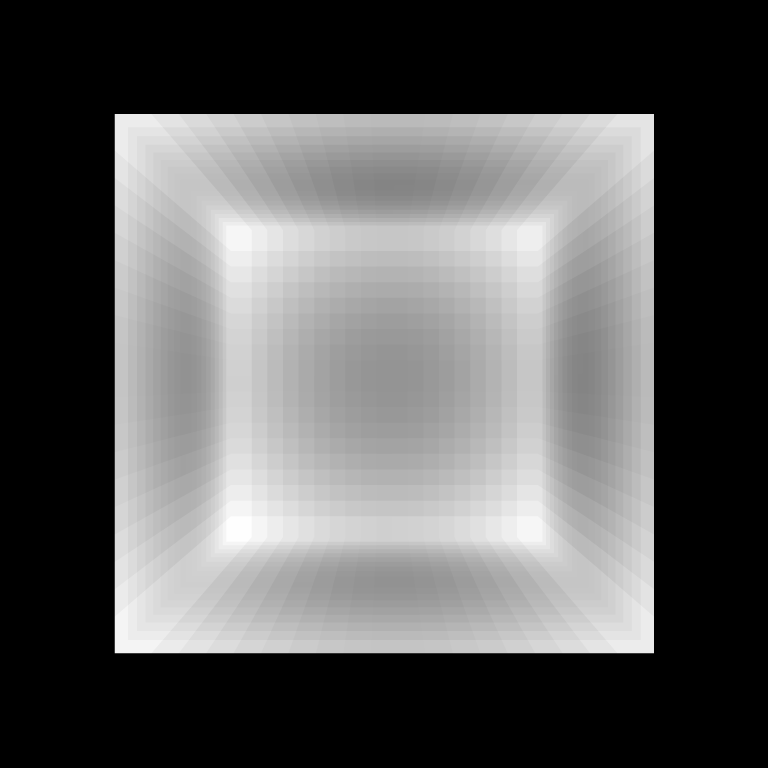
This texture map is drawn by a Shadertoy shader. Its source:

```glsl
// The inside of an open grey box, seen straight on in perspective.
// Each view ray meets a wall; the hit point is snapped to a voxel grid
// and shaded by its distance from a point near the middle of the box.

const float OPENING = 0.351;   // half width of the front opening
const float BACK = 0.1998;     // half width of the back wall

// Point on the box walls, in a cube from -1 to 1, behind a canvas point
vec3 boxHit(vec2 uv) {
    float scale = max(max(abs(uv.x), abs(uv.y)), BACK);
    float eye = (OPENING + BACK) / (OPENING - BACK);
    float depth = BACK * (eye + 1.0) / scale - eye;
    return vec3(uv / scale, depth);
}

// Grey level of the voxel that holds a wall point
float voxelShade(vec3 p) {
    vec3 cell = clamp(floor(p / 0.1017 + 0.5), -9.0, 9.0) / 9.0;
    return 0.545 * length(cell - vec3(0.05, 0.05, -0.06));
}

float boxImage(vec2 uv) {
    float inside = step(max(abs(uv.x), abs(uv.y)), OPENING);
    return inside * min(voxelShade(boxHit(uv)), 1.0);
}

void mainImage(out vec4 fragColor, in vec2 fragCoord) {
    // Average a 4 by 4 grid of samples to smooth the voxel edges
    float grey = 0.0;
    for (int j = 0; j < 4; j++) {
        for (int i = 0; i < 4; i++) {
            vec2 offset = (vec2(i, j) + 0.5) / 4.0 - 0.5;
            vec2 uv = (fragCoord + offset - 0.5 * iResolution.xy) / iResolution.y;
            grey += boxImage(uv - 0.0005);
        }
    }
    fragColor = vec4(vec3(grey / 16.0), 1.0);
}
```
